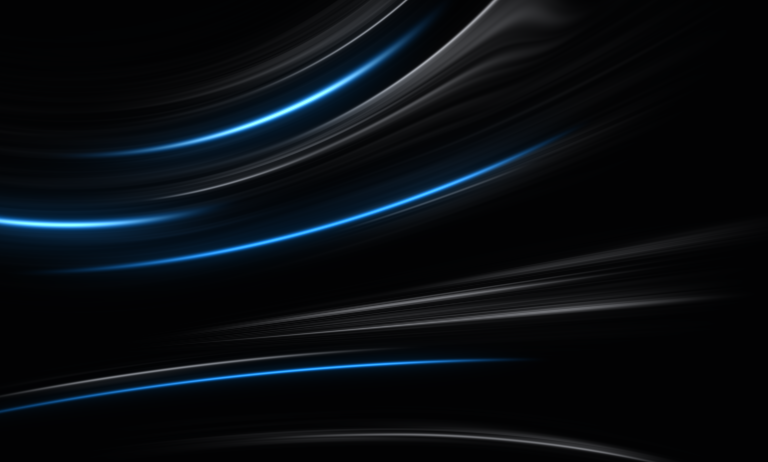
A WebGL 2 fragment shader for this background:

```glsl
#version 300 es
precision highp float;
uniform vec2 u_resolution;
out vec4 fragColor;

vec2 hashGradient(vec2 cell) {
    vec2 h = vec2(dot(cell, vec2(127.1, 311.7)), dot(cell, vec2(269.5, 183.3)));
    return fract(sin(h) * 43758.5) * 2.0 - 1.0;
}

float gradientNoise(vec2 p) {
    vec2 i = floor(p), f = fract(p);
    vec2 u = f * f * f * (f * (f * 6.0 - 15.0) + 10.0);
    vec2 e = vec2(0.0, 1.0);
    float low = mix(dot(hashGradient(i), f), dot(hashGradient(i + e.yx), f - e.yx), u.x);
    float high = mix(dot(hashGradient(i + e), f - e), dot(hashGradient(i + 1.0), f - 1.0), u.x);
    return mix(low, high, u.y);
}

// Fine fibres, long in one direction and thin in the other
float streaks(float across, float along) {
    float sum = 0.0;
    for (int i = 0; i < 3; i++) {
        float octave = float(i);
        float n = gradientNoise(vec2(across * (45.0 + 50.0 * octave), along * 1.6 + octave * 7.3));
        sum += smoothstep(-0.1, 0.55, n) / (1.0 + 0.4 * octave);
    }
    return sum * 0.6;
}

float bell(float d, float width) {
    return exp(-d * d / (width * width));
}

// Rises from a to b, falls from c to d
float span(float x, float a, float b, float c, float d) {
    return smoothstep(a, b, x) * (1.0 - smoothstep(c, d, x));
}

// Blue light trail with a hot core and a soft halo
vec3 beam(float d, float width, float power, float heat) {
    float core = bell(d, width) * power;
    float halo = exp(-abs(d) / (width * 3.5)) * power;
    return vec3(0.03, 0.43, 0.82) * core + vec3(0.0, 0.12, 0.22) * halo
         + vec3(0.62, 0.5, 0.25) * heat * bell(d, width * 0.55) * power * power;
}

void main() {
    vec2 p = gl_FragCoord.xy / u_resolution.y;
    float x = p.x;
    vec3 silver = vec3(0.96, 0.97, 1.0);
    vec3 color = vec3(0.006, 0.007, 0.011);

    // Upper sweep: concentric arcs that open out to the right
    float radius = length(p - vec2(0.152, 1.837));
    float opening = max(x - 0.5, 0.0);
    float arc = radius - 0.26 * smoothstep(1.2, 1.42, radius) * opening * opening;
    float fibre = streaks(arc, x);

    // Blue haze among the arcs
    float haze = bell(arc - 1.19, 0.055) * span(x, -0.1, 0.45, 0.6, 1.0) * 0.55
               + bell(arc - 1.33, 0.06) * (1.0 - smoothstep(0.15, 0.75, x)) * 0.75
               + bell(arc - 1.40, 0.045) * span(x, 0.0, 0.55, 0.85, 1.3) * 0.6;
    color += vec3(0.008, 0.075, 0.14) * haze * (0.6 + 0.5 * fibre);

    // Silver fibres of the sweep
    float band = bell(arc - 1.257, 0.018) * span(x, 0.35, 0.85, 1.05, 1.3) * 0.5
               + bell(arc - 1.268, 0.035) * span(x, 0.15, 0.6, 0.9, 1.3) * 0.17
               + bell(arc - 1.07, 0.045) * span(x, 0.15, 0.7, 0.8, 1.0) * 0.2
               + bell(arc - 1.35, 0.09) * span(x, 0.6, 1.0, 1.2, 1.65) * 0.065
               + bell(arc - 1.445, 0.03) * span(x, 0.5, 0.9, 1.1, 1.5) * 0.11
               + bell(arc - 1.2, 0.2) * (1.0 - smoothstep(0.4, 1.2, x)) * 0.035;
    color += silver * band * (0.12 + 1.1 * fibre);
    color += silver * bell(arc - 1.235, 0.0025) * span(x, 0.6, 0.95, 1.05, 1.2) * 0.5;
    color += silver * bell(arc - 1.109, 0.0025) * span(x, 0.5, 0.85, 0.87, 0.95) * 0.5;
    color += silver * bell(arc - 1.281, 0.0025) * span(x, 0.3, 0.45, 0.48, 0.75) * 0.35;
    color += silver * bell(arc - 1.444, 0.0025) * span(x, 0.7, 0.95, 1.0, 1.2) * 0.22;

    // Blue trails of the sweep
    float upperPower = span(x, 0.08, 0.6, 0.66, 1.0);
    color += beam(radius - 1.174, 0.004 + 0.008 * x, upperPower, 1.0);
    color += beam(radius - 1.324, 0.009, span(x, -0.35, 0.1, 0.14, 0.54), 0.9);
    float lowerTrail = (p.y - 0.409 - 0.202 * x * x) / sqrt(1.0 + 0.16 * x * x);
    color += beam(lowerTrail, 0.0055, span(x, 0.0, 0.6, 0.9, 1.3), 0.35);

    // Middle fan: rays leaving a point on the left edge
    float slope = (p.y - 0.217) / (x + 0.03);
    float fanFibre = streaks(slope * 1.5 + 3.0, x * 0.7);
    float fan = bell(slope - 0.093, 0.014) * span(x, 0.3, 0.95, 1.1, 1.65) * 0.42
              + bell(slope - 0.137, 0.018) * span(x, 0.35, 0.85, 0.95, 1.5) * 0.38
              + bell(slope - 0.172, 0.014) * span(x, 0.8, 1.2, 1.3, 1.8) * 0.2
              + bell(slope - 0.11, 0.06) * span(x, 0.2, 0.8, 1.0, 1.7) * 0.09;
    color += silver * fan * (0.1 + 1.1 * fanFibre);
    color += silver * bell(p.y - 0.217 - 0.092 * x, 0.0025) * span(x, 0.4, 0.95, 1.1, 1.6) * 0.25;

    // Lower blue trail with pale fibres above it
    float rise = x - 1.185;
    float lowTrail = p.y - 0.222 + 0.0805 * rise * rise;
    color += beam(lowTrail, 0.0038, span(x, -0.4, 0.65, 0.8, 1.2), 0.3);
    float paleSpan = span(x, -0.1, 0.25, 0.4, 0.95);
    color += silver * bell(lowTrail - 0.033, 0.0028) * paleSpan * 0.45;
    color += silver * bell(lowTrail - 0.037, 0.02) * paleSpan * 0.16 * streaks(lowTrail + 5.0, x);

    // Bottom arc
    float side = x - 0.85;
    float crest = p.y - 0.061 + (side > 0.0 ? 0.19 : 0.11) * side * side;
    float crestFibre = streaks(crest + 9.0, x);
    color += silver * bell(crest, 0.014) * span(x, 0.1, 0.95, 1.2, 1.55) * (0.04 + 0.3 * crestFibre);
    color += silver * bell(crest + 0.001, 0.0028) * span(x, 0.5, 1.0, 1.25, 1.5) * 0.38;
    color += silver * bell(crest - 0.02, 0.03) * span(x, 0.1, 0.6, 1.1, 1.7) * 0.045 * crestFibre;

    fragColor = vec4(min(color, 1.0), 1.0);
}
```
